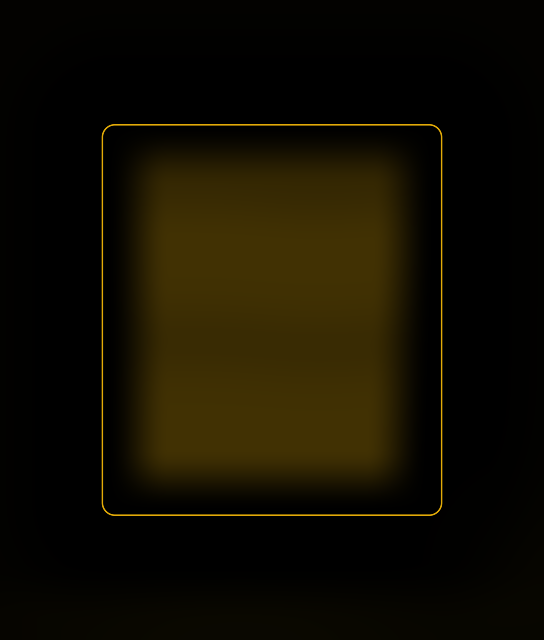
Reproduce this background procedurally as a WebGL 1 fragment shader.

```glsl
precision highp float;
// A thin rounded gold frame around a soft amber glow on near-black.

uniform vec2 u_resolution;

#define FRAME_HALF vec2(0.2650, 0.3050)
#define CORNER_RADIUS 0.0195
#define LINE_HALF 0.0012
#define GOLD vec3(0.89, 0.67, 0.03)
#define AMBER vec3(0.255, 0.192, 0.012)
#define HAZE vec3(0.020, 0.016, 0.001)
#define FADE 0.098
#define RIGHT_SLANT 0.035

// Signed distance to a rounded box centred on the origin.
float roundedBox(vec2 p, vec2 halfSize, float radius) {
  vec2 q = abs(p) - halfSize + radius;
  return length(max(q, 0.0)) + min(max(q.x, q.y), 0.0) - radius;
}

// Bell of height 1 around a centre.
float bell(float x, float centre, float width) {
  float t = (x - centre) / width;
  return exp(-t * t);
}

// Soft-edged rectangle whose right side leans inward towards the bottom.
float glowMask(vec2 p) {
  float right = 0.254 + RIGHT_SLANT * min(p.y - 0.10, 0.0);
  float left = smoothstep(-0.258, -0.258 + FADE, p.x);
  float rightSide = 1.0 - smoothstep(right - FADE, right, p.x);
  float bottom = smoothstep(-0.299, -0.299 + FADE, p.y);
  float top = 1.0 - smoothstep(0.306 - FADE, 0.306, p.y);
  return left * rightSide * bottom * top;
}

// Broad horizontal bands inside the glow, slightly wavy.
float glowBands(vec2 p) {
  float y = p.y + 0.006 * sin(p.x * 9.0 + 0.8) + 0.002 * sin(p.x * 23.0);
  float middleDip = 0.13 * bell(y, -0.035, 0.060);
  float topDip = 0.20 * smoothstep(0.12, 0.23, y);
  return 1.0 - middleDip - topDip;
}

// Faint haze near the canvas edges, warmest along the bottom.
float outerHaze(vec2 p, float d) {
  float rim = 0.55 * smoothstep(0.07, 0.20, d);
  float floorGlow = 1.5 * smoothstep(-0.38, -0.47, p.y) * bell(p.x, -0.05, 0.40);
  float cornerGlow = 0.7 * bell(length(p - vec2(0.43, -0.40)), 0.0, 0.14);
  return rim + floorGlow + cornerGlow;
}

void main() {
  vec2 p = (gl_FragCoord.xy - 0.5 * u_resolution) / u_resolution.y;
  float pixel = 1.0 / u_resolution.y;
  float d = roundedBox(p, FRAME_HALF, CORNER_RADIUS);

  // Background and inner glow
  vec3 color = HAZE * outerHaze(p, d);
  color += AMBER * glowMask(p) * glowBands(p);

  // Frame line
  float line = 1.0 - smoothstep(-0.5 * pixel, 0.5 * pixel, abs(d) - LINE_HALF);
  color = mix(color, GOLD, line);

  gl_FragColor = vec4(color, 1.0);
}
```
